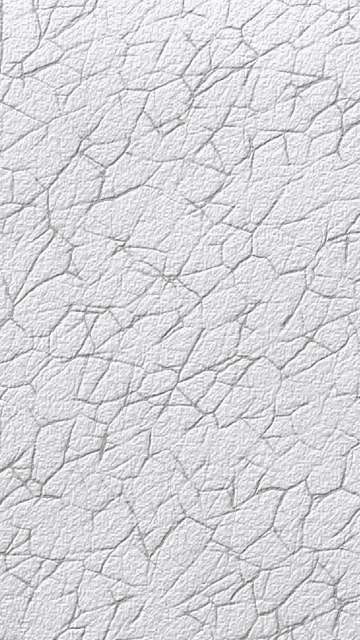
A Shadertoy shader for this texture:

```glsl
// Pale embossed leather: three stretched, warped Voronoi nets form the creases,
// fine value noise forms the grain. The summed height is lit from the upper left.
// All lengths are fractions of the canvas height.

const vec3  TINT          = vec3(0.997, 0.998, 1.006);
const float TONE_BOTTOM   = 0.850;
const float TONE_TOP      = 0.890;
const float TOP_GLOW      = 0.055;
const float TONE_MAX      = 0.975;
const vec2  TO_LIGHT      = vec2(-0.55, 0.835);
const float LIGHT_STEP    = 0.0020;
const float RELIEF_GAIN   = 0.25;
const float CREASE_SHADE  = 0.085;
const float CREASE_WIDTH  = 0.0023;
const float PILLOW_WIDTH  = 0.0080;
const float PILLOW_DEPTH  = 0.35;
const float GRAIN_FREQ    = 330.0;
const float GRAIN_DEPTH   = 1.10;
const float PEBBLE_FREQ   = 160.0;
const float PEBBLE_DEPTH  = 0.60;

vec2 hash2(vec2 p) {
    vec3 q = fract(p.xyx * vec3(0.1031, 0.1030, 0.0973));
    q += dot(q, q.yzx + 33.33);
    return fract((q.xx + q.yz) * q.zy);
}

// Two independent channels of smooth value noise, 0 to 1
vec2 noise2(vec2 p) {
    vec2 cell = floor(p), f = fract(p);
    f = f * f * (3.0 - 2.0 * f);
    vec2 low  = mix(hash2(cell), hash2(cell + vec2(1, 0)), f.x);
    vec2 high = mix(hash2(cell + vec2(0, 1)), hash2(cell + vec2(1, 1)), f.x);
    return mix(low, high, f.y);
}

// Distance to the nearest Voronoi border, converted back to canvas units
float borderDistance(vec2 p, vec2 freq) {
    vec2 q = p * freq;
    vec2 cell = floor(q), f = fract(q);
    vec2 nearCell = vec2(0), nearVec = vec2(0);
    float best = 1e3;
    for (int y = -1; y <= 1; y++)
    for (int x = -1; x <= 1; x++) {
        vec2 g = vec2(x, y);
        vec2 r = g + hash2(cell + g) - f;
        if (dot(r, r) < best) { best = dot(r, r); nearVec = r; nearCell = g; }
    }
    float border = 1e3;
    for (int y = -2; y <= 2; y++)
    for (int x = -2; x <= 2; x++) {
        vec2 g = nearCell + vec2(x, y);
        vec2 r = g + hash2(cell + g) - f;
        vec2 across = r - nearVec;
        if (dot(across, across) > 1e-5)
            border = min(border, 0.5 * dot(nearVec + r, across) / length(across * freq));
    }
    return border;
}

// Depth of one crease net running along the given angle
float creaseNet(vec2 p, float angle, vec2 freq, float width, float seed) {
    float c = cos(angle), s = sin(angle);
    vec2 along = mat2(c, -s, s, c) * p + seed;
    float d = borderDistance(along, freq);
    float strength = mix(0.25, 1.15, smoothstep(0.2, 0.75, noise2(p * 26.0 + seed * 7.0).x));
    float line = exp(-d * d / (width * width));
    float pillow = PILLOW_DEPTH * exp(-d / PILLOW_WIDTH);
    return strength * (line + pillow);
}

float creases(vec2 p) {
    p += 0.012 * (noise2(p * 17.0) - 0.5);
    p += 0.003 * (noise2(p * 85.0) - 0.5);
    float depth = creaseNet(p, 0.88, vec2(10.0, 20.0), CREASE_WIDTH, 3.0);
    depth += 0.75 * creaseNet(p, 0.26, vec2(12.0, 21.0), CREASE_WIDTH, 11.0);
    depth += 0.40 * creaseNet(p, 1.25, vec2(15.0, 28.0), 0.8 * CREASE_WIDTH, 23.0);
    return min(depth, 1.5);
}

float grain(vec2 p) {
    return GRAIN_DEPTH * noise2(p * GRAIN_FREQ).x
         + PEBBLE_DEPTH * noise2(p * PEBBLE_FREQ + 5.0).y;
}

void mainImage(out vec4 fragColor, in vec2 fragCoord) {
    vec2 p = fragCoord / iResolution.y;
    vec2 lit = p + TO_LIGHT * LIGHT_STEP;

    // Slope toward the light: rising ground there means shade here
    float depth = creases(p);
    float rise = depth - creases(lit) + grain(lit) - grain(p);

    // Broad illumination, brightest along the top
    float tone = mix(TONE_BOTTOM, TONE_TOP, p.y) + TOP_GLOW * smoothstep(0.8, 1.05, p.y);
    tone += 0.025 * (noise2(p * 9.0).y - 0.5);

    tone -= RELIEF_GAIN * rise + CREASE_SHADE * depth * depth;
    fragColor = vec4(clamp(min(tone, TONE_MAX) * TINT, 0.0, 1.0), 1.0);
}
```
